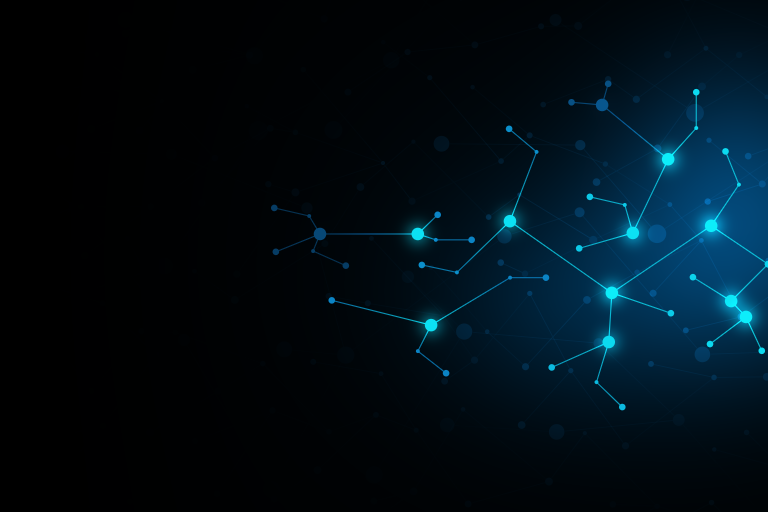
A WebGL 1 fragment shader for this background:

```glsl
precision highp float;

uniform vec2 u_resolution;

const vec3 NIGHT = vec3(0.0, 0.004, 0.008);
const vec3 HAZE = vec3(0.0, 0.035, 0.058);
const vec3 SEA_GLOW = vec3(0.0, 0.095, 0.16);
const vec3 AZURE_GLOW = vec3(0.01, 0.24, 0.4);
const vec3 DEEP = vec3(0.02, 0.17, 0.28);
const vec3 BLUE = vec3(0.04, 0.45, 0.74);
const vec3 CYAN = vec3(0.05, 0.93, 0.98);
const float ASPECT = 1.5;
const float HUB_RADIUS = 0.0122;
const float TIP_RADIUS = 0.0064;
const float JOINT_RADIUS = 0.0038;
const float LINE_WIDTH = 0.0011;
const float TIP_REACH = 0.07;

// Main hubs, in units of the canvas height
const vec2 FAR_WEST = vec2(0.625, 0.543);
const vec2 WEST = vec2(0.816, 0.543);
const vec2 LOW_WEST = vec2(0.842, 0.365);
const vec2 MIDDLE = vec2(0.996, 0.568);
const vec2 CORE = vec2(1.195, 0.428);
const vec2 SOUTH = vec2(1.189, 0.332);
const vec2 INNER = vec2(1.236, 0.545);
const vec2 NORTH = vec2(1.305, 0.689);
const vec2 CROWN = vec2(1.176, 0.795);
const vec2 EAST = vec2(1.389, 0.559);
const vec2 LOW_EAST = vec2(1.428, 0.412);
const vec2 CORNER = vec2(1.457, 0.381);

float hash(vec2 v) {
  return fract(sin(dot(v, vec2(127.1, 311.7))) * 43758.5453);
}

float bell(vec2 p, vec2 center, vec2 size) {
  vec2 q = (p - center) / size;
  return exp(-dot(q, q));
}

// Antialiased coverage of a shape of the given half width
float cover(float d, float halfWidth) {
  return clamp((halfWidth - d) * u_resolution.y + 0.5, 0.0, 1.0);
}

// Distance to a segment, and the position along it
vec2 segment(vec2 p, vec2 a, vec2 b) {
  vec2 ab = b - a;
  float t = clamp(dot(p - a, ab) / dot(ab, ab), 0.0, 1.0);
  return vec2(length(p - a - ab * t), t);
}

vec3 ramp(float power) {
  vec3 low = mix(DEEP, BLUE, clamp(power * 2.0, 0.0, 1.0));
  return mix(low, CYAN, clamp(power * 2.0 - 1.0, 0.0, 1.0));
}

void link(inout vec3 col, vec2 p, vec2 a, vec2 b, float powerA, float powerB) {
  vec2 s = segment(p, a, b);
  col = mix(col, ramp(mix(powerA, powerB, s.y)), 0.8 * cover(s.x, LINE_WIDTH));
}

void disc(inout vec3 col, vec2 p, vec2 center, float radius, float power) {
  col = mix(col, ramp(power), cover(distance(p, center), radius));
}

vec2 polar(float degrees, float reach) {
  return reach * vec2(cos(radians(degrees)), sin(radians(degrees)));
}

// Hub with up to three arms; an arm with a turn bends at a joint
void hub(inout vec3 col, vec2 p, vec2 center, float power, vec3 angle, vec3 reach, vec3 turn) {
  float tipPower = power * mix(0.6, 0.92, smoothstep(0.9, 1.3, center.x));
  for (int i = 0; i < 3; i++) {
    if (reach[i] > 0.0) {
      vec2 tip = center + polar(angle[i], reach[i]);
      link(col, p, center, tip, power, tipPower);
      if (turn[i] != 0.0) {
        vec2 joint = tip;
        tip += polar(angle[i] + turn[i], TIP_REACH);
        link(col, p, joint, tip, tipPower, tipPower);
        disc(col, p, joint, JOINT_RADIUS, tipPower);
      }
      disc(col, p, tip, TIP_RADIUS, tipPower);
    }
  }
  col += ramp(power) * power * power * 0.4 * bell(p, center, vec2(0.024));
  disc(col, p, center, HUB_RADIUS, power);
}

vec2 scatter(vec2 cell) {
  return cell + 0.1 + 0.8 * vec2(hash(cell), hash(cell + 37.0));
}

// Faint network of jittered grid nodes, each tied to a neighbor
float web(vec2 p, float size, float radius, float seed) {
  vec2 base = floor(p / size) + seed;
  vec2 q = p / size + seed;
  float light = 0.0;
  for (int j = -1; j <= 1; j++) {
    for (int i = -1; i <= 1; i++) {
      vec2 cell = base + vec2(float(i), float(j));
      vec2 node = scatter(cell);
      float pick = hash(cell + 11.0);
      vec2 other = scatter(cell + vec2(1.0, floor(pick * 3.0) - 1.0));
      float tone = 0.3 + 0.7 * hash(cell + 23.0);
      float line = cover(segment(q, node, other).x * size, 0.0008);
      float dot_ = cover(distance(q, node) * size, radius * (0.5 + 0.5 * pick));
      light = max(light, tone * max(0.4 * line, dot_));
    }
  }
  return light;
}

void main() {
  vec2 p = gl_FragCoord.xy / u_resolution * vec2(ASPECT, 1.0);

  // Soft glow on the right
  vec3 col = NIGHT * smoothstep(0.0, 0.6, p.x);
  col += HAZE * bell(p, vec2(1.2, 0.5), vec2(0.52, 0.42));
  col += SEA_GLOW * bell(p, vec2(1.13, 0.41), vec2(0.27, 0.21));
  col += AZURE_GLOW * bell(p, vec2(1.45, 0.58), vec2(0.25, 0.28));

  // Faint networks behind
  float mask = bell(p, vec2(1.27, 0.52), vec2(0.52, 0.37));
  col += BLUE * mask * (0.38 * web(p, 0.11, 0.008, 5.0) + 0.3 * web(p, 0.21, 0.019, 19.0));

  // Trunk lines
  link(col, p, FAR_WEST, WEST, 0.15, 0.8);
  link(col, p, MIDDLE, CORE, 0.9, 0.9);
  link(col, p, CORE, EAST, 0.9, 0.9);
  link(col, p, CORE, SOUTH, 0.9, 0.9);
  link(col, p, NORTH, INNER, 0.9, 0.9);
  link(col, p, NORTH, CROWN, 0.8, 0.3);
  link(col, p, LOW_EAST, CORNER, 0.9, 0.9);

  // Hubs: power, then angle, reach and turn of the arms
  hub(col, p, FAR_WEST, 0.2, vec3(121, 202, 248), vec3(0.041, 0.093, 0.036), vec3(46, 0, 88));
  hub(col, p, CROWN, 0.3, vec3(74, 175, 0), vec3(0.043, 0.06, 0.0), vec3(0));
  hub(col, p, WEST, 0.95, vec3(44, 342, 0), vec3(0.054, 0.037, 0.0), vec3(0, 18, 0));
  hub(col, p, LOW_WEST, 0.95, vec3(166, 243, 31), vec3(0.2, 0.057, 0.18), vec3(0, 79, -31));
  hub(col, p, MIDDLE, 0.95, vec3(69, 224, 0), vec3(0.145, 0.144, 0.0), vec3(71, -56, 0));
  hub(col, p, INNER, 0.95, vec3(106, 196, 0), vec3(0.057, 0.109, 0.0), vec3(61, 0, 0));
  hub(col, p, SOUTH, 0.92, vec3(204, 253, 0), vec3(0.122, 0.082, 0.0), vec3(0, 63, 0));
  hub(col, p, CORE, 1.0, vec3(341, 0, 0), vec3(0.122, 0.0, 0.0), vec3(0));
  hub(col, p, NORTH, 1.0, vec3(48, 0, 0), vec3(0.082, 0.0, 0.0), vec3(42, 0, 0));
  hub(col, p, EAST, 1.0, vec3(56, 326, 0), vec3(0.097, 0.134, 0.0), vec3(56, 0, 0));
  hub(col, p, LOW_EAST, 0.97, vec3(148, 45, 0), vec3(0.088, 0.102, 0.0), vec3(0));
  hub(col, p, CORNER, 1.0, vec3(217, 295, 0), vec3(0.088, 0.073, 0.0), vec3(0));

  gl_FragColor = vec4(col, 1.0);
}
```
